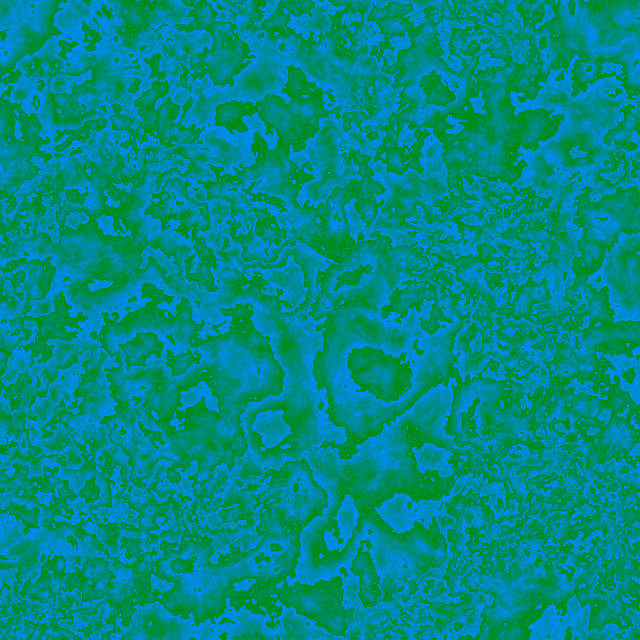
Reproduce this texture procedurally as a WebGL 1 fragment shader.

```glsl
precision highp float;
// Rugged terrain drawn as wrapped height: each height step runs from green to blue,
// then drops back sharply. Fractal noise gives the height; a slow mask sets how rough
// each district is, and a few thin winding channels stay calm.

uniform vec2 u_resolution;

const vec3 LOW_COLOR = vec3(0.0, 0.55, 0.02);
const vec3 HIGH_COLOR = vec3(0.0, 0.55, 1.0);
const float BASE_FREQUENCY = 9.0;    // broad hills across the canvas
const float BASE_HEIGHT = 1.9;       // height of the hills, in colour wraps
const float DETAIL_GAIN = 0.72;      // height ratio between octaves
const int OCTAVES = 6;
const float DISTRICT_FREQUENCY = 5.0;
const float CALM_ROUGHNESS = 0.6;
const float WILD_ROUGHNESS = 1.55;
const float CHANNEL_FREQUENCY = 2.3;
const float CHANNEL_WIDTH = 0.016;
const float CHANNEL_ROUGHNESS = 0.3;
const float WARP_FREQUENCY = 15.0;
const float WARP_AMOUNT = 0.025;
const float FILTER_WIDTH = 0.35;     // sample spread within one pixel

float hash(vec2 cell) {
  vec3 q = fract(vec3(cell.xyx) * 0.1031);
  q += dot(q, q.yzx + 33.33);
  return fract((q.x + q.y) * q.z);
}

// Smooth value noise centred on zero.
float noise(vec2 p) {
  vec2 cell = floor(p);
  vec2 f = fract(p);
  f = f * f * (3.0 - 2.0 * f);
  float bottom = mix(hash(cell), hash(cell + vec2(1.0, 0.0)), f.x);
  float top = mix(hash(cell + vec2(0.0, 1.0)), hash(cell + vec2(1.0, 1.0)), f.x);
  return mix(bottom, top, f.y) - 0.5;
}

// Strength of fine relief: districts from calm to wild, cut by smooth channels.
float roughness(vec2 p) {
  float district = noise(p * DISTRICT_FREQUENCY + 71.0)
                 + 0.6 * noise(p * DISTRICT_FREQUENCY * 2.7 + 19.0);
  float rough = mix(CALM_ROUGHNESS, WILD_ROUGHNESS, smoothstep(-0.35, 0.35, district));
  float course = noise(p * CHANNEL_FREQUENCY + 43.0)
               + 0.25 * noise(p * CHANNEL_FREQUENCY * 4.0 + 87.0);
  float bank = smoothstep(0.4 * CHANNEL_WIDTH, CHANNEL_WIDTH, abs(course));
  float reach = smoothstep(0.0, 0.15, noise(p * CHANNEL_FREQUENCY + 5.0));
  return rough * mix(1.0, mix(CHANNEL_ROUGHNESS, 1.0, bank), reach);
}

float terrain(vec2 p) {
  vec2 warp = vec2(noise(p * WARP_FREQUENCY + 31.0), noise(p * WARP_FREQUENCY + 57.0));
  vec2 q = (p + WARP_AMOUNT * warp) * BASE_FREQUENCY + 11.0;
  mat2 turn = mat2(0.8, 0.6, -0.6, 0.8);
  float amplitude = BASE_HEIGHT;
  float hills = 0.0;
  float detail = 0.0;
  for (int i = 0; i < OCTAVES; i++) {
    float layer = amplitude * noise(q);
    if (i < 2) hills += layer;
    else detail += layer;
    amplitude *= DETAIL_GAIN;
    q = turn * q * 1.93 + 17.3;
  }
  return hills + detail * roughness(p);
}

void main() {
  // Average four wrapped samples to soften the sharp drops.
  float level = 0.0;
  for (int i = 0; i < 4; i++) {
    float k = float(i);
    vec2 offset = (vec2(mod(k, 2.0), floor(k * 0.5)) - 0.5) * FILTER_WIDTH;
    vec2 p = (gl_FragCoord.xy + offset) / u_resolution.y;
    level += 0.25 * fract(terrain(p));
  }
  gl_FragColor = vec4(mix(LOW_COLOR, HIGH_COLOR, level), 1.0);
}
```
